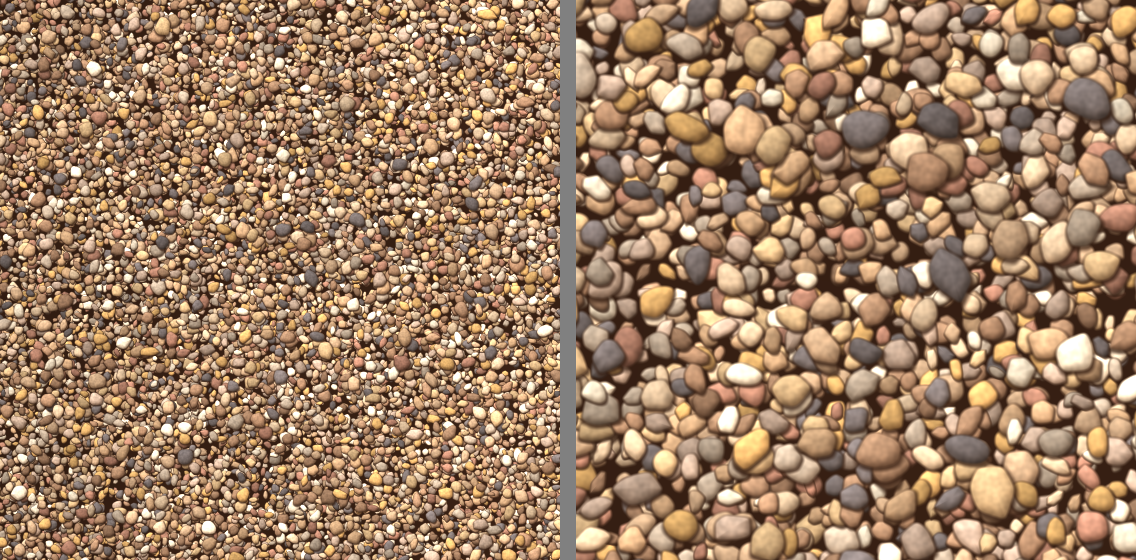
Left: the whole. Right: its middle third, enlarged.
This texture is drawn by a Shadertoy shader. Its source:

```glsl
// Loose gravel: several layers of rounded, faceted pebbles in warm browns.
// Each pebble is a p-norm of random half-planes, whose gradient lights it;
// layers are painted bottom to top, each stone shading what lies below.

const float TAU = 6.2832;
const int LAYERS = 6;
const int SIDES = 6;
const vec3 GAP_COLOR = vec3(0.20, 0.115, 0.07);
const vec3 LIGHT = vec3(-0.23, 0.52, 0.82);

const vec3 STONE_COLORS[12] = vec3[12](
    vec3(0.74, 0.58, 0.43),  // tan
    vec3(0.66, 0.50, 0.38),  // brown
    vec3(0.72, 0.60, 0.51),  // pinkish grey
    vec3(0.80, 0.65, 0.47),  // sand
    vec3(0.60, 0.45, 0.34),  // umber
    vec3(0.82, 0.69, 0.55),  // pale sand
    vec3(0.80, 0.61, 0.37),  // ochre
    vec3(0.66, 0.46, 0.37),  // rust
    vec3(0.68, 0.59, 0.50),  // grey
    vec3(0.94, 0.85, 0.73),  // cream
    vec3(0.76, 0.61, 0.47),  // buff
    vec3(0.43, 0.38, 0.36)); // slate

// Integer hash of a lattice point to three values in 0..1
vec3 hash3(vec3 p) {
    uvec3 v = uvec3(ivec3(p)) * 1664525u + 1013904223u;
    v.x += v.y * v.z; v.y += v.z * v.x; v.z += v.x * v.y;
    v ^= v >> 16u;
    v.x += v.y * v.z; v.y += v.z * v.x; v.z += v.x * v.y;
    return vec3(v >> 8u) / 16777216.0;
}

float cornerSlope(vec2 corner, vec2 offset) {
    float angle = TAU * hash3(vec3(corner, 977.0)).x;
    return dot(vec2(cos(angle), sin(angle)), offset);
}

float gradientNoise(vec2 p) {
    vec2 i = floor(p), f = p - i;
    vec2 u = f * f * f * (f * (f * 6.0 - 15.0) + 10.0);
    vec2 e = vec2(1.0, 0.0);
    return mix(mix(cornerSlope(i, f), cornerSlope(i + e, f - e), u.x),
               mix(cornerSlope(i + e.yx, f - e.yx), cornerSlope(i + 1.0, f - 1.0), u.x), u.y);
}

// Rounded irregular polygon: x is 1 on the outline, yz is the gradient
vec3 pebbleField(vec2 q, vec3 id, float sharpness) {
    float total = 1e-12;
    vec2 slope = vec2(0.0);
    for (int i = 0; i < SIDES; i++) {
        vec3 h = hash3(id + vec3(0.0, 0.0, float(i + 2)));
        float angle = (float(i) + 0.5 * h.x) * TAU / float(SIDES);
        vec2 side = vec2(cos(angle), sin(angle)) / mix(0.78, 1.08, h.y);
        float reach = max(dot(q, side), 1e-4);
        float weight = pow(reach, sharpness - 1.0);
        total += weight * reach;
        slope += weight * side;
    }
    float field = pow(total, 1.0 / sharpness);
    return vec3(field, slope * field / total);
}

vec3 stoneAlbedo(float pick, float tone) {
    return STONE_COLORS[int(pick * 11.999)] * mix(0.84, 1.2, tone);
}

// Domed, warm-shadowed lighting from the outward direction and the field
vec3 lightStone(vec3 albedo, vec2 outward, float field) {
    float tilt = 1.25 * pow(min(field, 1.0), 2.2);
    vec3 normal = normalize(vec3(outward * tilt, 1.0));
    float shade = 0.48 + 0.78 * max(dot(normal, LIGHT), 0.0);
    return albedo * pow(vec3(shade), vec3(1.0, 1.15, 1.28));
}

vec3 paintPebble(vec3 below, vec2 p, vec3 id, float blur, float mottle) {
    vec3 size = hash3(id), look = hash3(id + vec3(0.0, 0.0, 1.0));
    float halfLength = mix(0.36, 0.62, size.x * sqrt(size.x));
    vec2 radii = halfLength * vec2(1.0, mix(0.55, 1.0, size.y));
    if (dot(p, p) > 1.33) return below;

    float angle = TAU * size.z;
    mat2 turn = mat2(cos(angle), sin(angle), -sin(angle), cos(angle));
    vec3 shape = pebbleField((p * turn) / radii, id, mix(3.5, 9.0, look.z));
    vec2 slope = turn * (shape.yz / radii);
    float steepness = max(length(slope), 1e-4);

    // Contact shadow, longer on the side away from the light
    float shadowEdge = shape.x + 0.22 * dot(slope / steepness, LIGHT.xy);
    vec3 color = mix(below, GAP_COLOR, 0.78 * smoothstep(1.3, 0.95, shadowEdge));

    vec3 stone = stoneAlbedo(look.x, look.y) * (1.0 + mottle);
    stone = lightStone(stone, slope / steepness, shape.x);
    float edge = blur * steepness;
    return mix(color, stone, smoothstep(1.0 + edge, 1.0 - edge, shape.x));
}

vec3 paintLayer(vec3 color, vec2 uv, float cells, float share, float layer, float mottle) {
    vec2 p = uv * cells + layer * 7.37;
    vec2 home = floor(p);
    float blur = cells * max(0.8 / iResolution.y, 0.0012);
    for (int j = -1; j <= 1; j++)
    for (int i = -1; i <= 1; i++) {
        vec2 cell = home + vec2(i, j);
        vec3 id = vec3(cell, layer * 32.0);
        vec3 h = hash3(id + vec3(0.0, 0.0, 20.0));
        if (h.z > share) continue;
        vec2 center = cell + 0.5 + 0.68 * (h.xy - 0.5);
        color = paintPebble(color, p - center, id, blur, mottle);
    }
    return color;
}

void mainImage(out vec4 fragColor, in vec2 fragCoord) {
    vec2 uv = fragCoord / iResolution.y;
    float mottle = 0.13 * gradientNoise(uv * 130.0) + 0.12 * gradientNoise(uv * 290.0);

    // Small dense stones first, fewer and larger ones on top
    vec3 color = GAP_COLOR;
    for (int i = 0; i < LAYERS; i++) {
        float rise = float(i) / float(LAYERS - 1);
        color = paintLayer(color, uv, mix(72.0, 38.0, rise), mix(0.95, 0.16, rise), float(i + 1), mottle);
    }

    // Broad drift in brightness, lighter toward the right
    float drift = 0.98 + 0.11 * uv.x + 0.10 * gradientNoise(uv * 4.0);
    fragColor = vec4(clamp(color * drift, 0.0, 1.0), 1.0);
}
```
